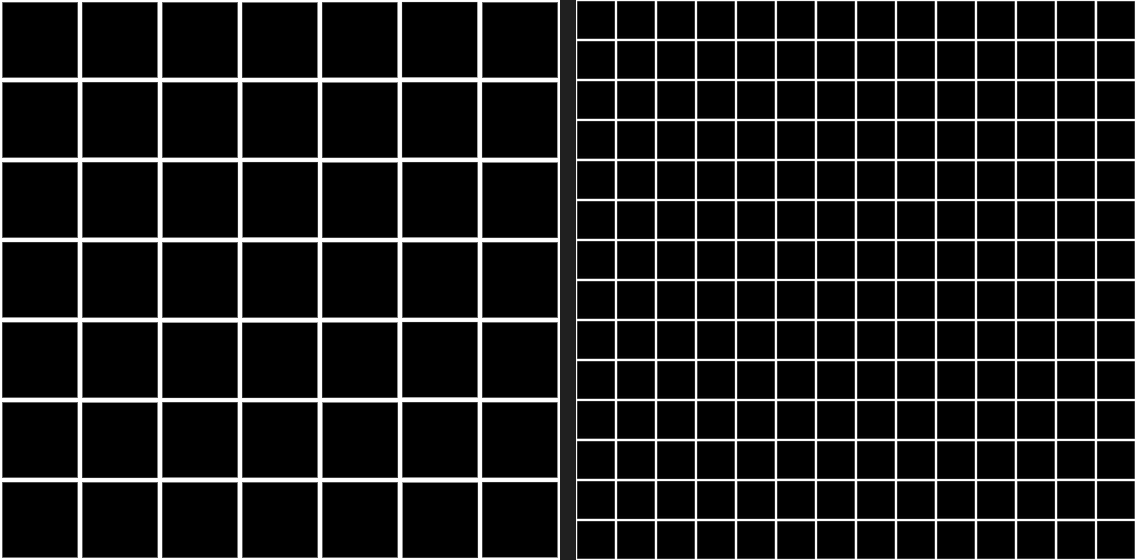
Left: one tile. Right: repeated 2 by 2.
A Shadertoy shader for this pattern:

```glsl
// Seven by seven black square tiles separated by narrow white grout lines.

vec2 hash22(vec2 p) {
    vec3 q = fract(p.xyx * vec3(0.1031, 0.1030, 0.0973));
    q += dot(q, q.yzx + 33.33);
    return fract((q.xx + q.yz) * q.zy);
}

float boxDistance(vec2 p, vec2 halfSize) {
    vec2 d = abs(p) - halfSize;
    return length(max(d, 0.0)) + min(max(d.x, d.y), 0.0);
}

void mainImage(out vec4 fragColor, in vec2 fragCoord) {
    const float repeats = 7.0;
    vec2 grid = fragCoord / iResolution.xy * repeats;
    vec2 cell = mod(floor(grid), repeats);

    // Barely uneven laying: most tiles sit true, a few slip slightly
    vec2 jitter = hash22(cell + 3.0) * 2.0 - 1.0;
    vec2 slip = 0.004 * jitter * jitter * jitter;

    // Square tile with a smoothed edge
    float dist = boxDistance(fract(grid) - 0.5 - slip, vec2(0.4705));
    float edge = 0.75 * repeats / min(iResolution.x, iResolution.y);
    float grout = smoothstep(-edge, edge, dist);

    fragColor = vec4(mix(vec3(0.0), vec3(0.995), grout), 1.0);
}
```
